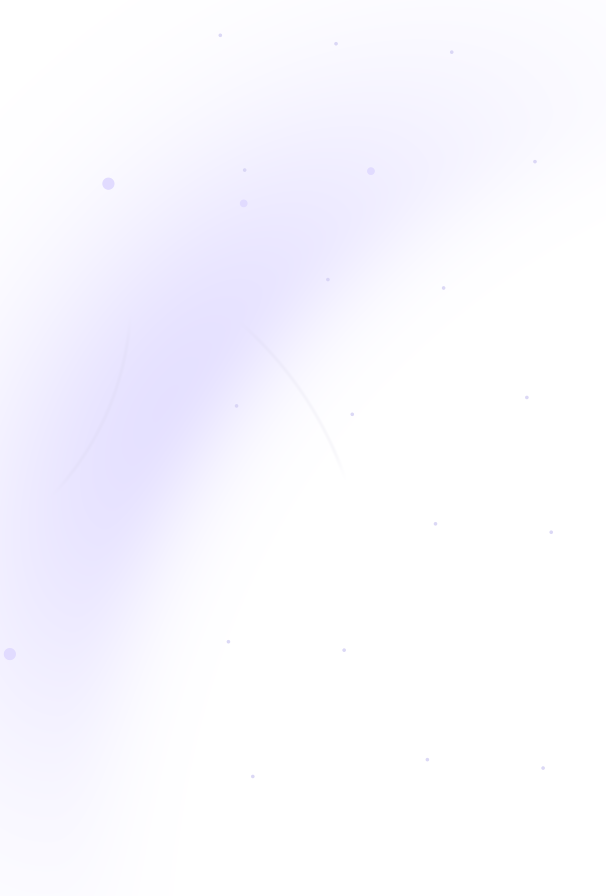
Give the GLSL for this background, as a WebGL 2 fragment shader.

```glsl
#version 300 es
// Soft lavender crescent glow on white with pale dots, fine specks and two faint arcs.
precision highp float;

uniform vec2 u_resolution;
out vec4 outColor;

const vec3 WHITE = vec3(1.0);
const vec3 LAVENDER = vec3(0.898, 0.880, 1.0);
const vec3 DOT_COLOR = vec3(0.882, 0.859, 1.0);
const vec3 SPECK_COLOR = vec3(0.835, 0.820, 0.955);
const vec3 LINE_COLOR = vec3(0.80, 0.79, 0.87);
const int SPECK_COUNT = 17;

// Bell curve with a separate width on each side of zero.
float bell(float x, float widthBelow, float widthAbove) {
    float t = x / (x < 0.0 ? widthBelow : widthAbove);
    return exp(-0.5 * t * t);
}

// Glow around a circular ridge, fading along its angle.
float crescent(vec2 p, vec2 center, float radius, float peakAngle) {
    vec2 v = p - center;
    float across = bell(length(v) - radius, 0.063, 0.122);
    float along = bell(atan(v.y, -v.x) - peakAngle, 0.36, 0.39);
    return across * along;
}

// Smooth-edged disc.
float disc(vec2 p, vec2 center, float radius, float pixel) {
    return 1.0 - smoothstep(-0.6 * pixel, 0.6 * pixel, length(p - center) - radius);
}

// Thin bowed stroke from a to b that fades at both ends.
float bowedLine(vec2 p, vec2 a, vec2 b, float bow, float halfWidth) {
    vec2 chord = b - a;
    float size = length(chord);
    vec2 dir = chord / size;
    vec2 v = p - a;
    float t = dot(v, dir) / size;
    float height = dot(v, vec2(-dir.y, dir.x));
    float slope = 4.0 * bow * (1.0 - 2.0 * t) / size;
    float d = abs(height - 4.0 * bow * t * (1.0 - t)) / sqrt(1.0 + slope * slope);
    float fade = smoothstep(0.0, 0.2, t) * (1.0 - smoothstep(0.8, 1.0, t));
    return (1.0 - smoothstep(0.0, halfWidth, d)) * fade;
}

// Evenly scattered specks, kept mostly to the right side.
float specks(vec2 p, float aspect, float pixel) {
    float cover = 0.0;
    for (int i = 0; i < SPECK_COUNT; i++) {
        float n = float(i) + 1.0;
        vec2 spot = fract(vec2(0.755, 0.570) * n + vec2(0.31, 0.42));
        spot.x = mix(0.32, 0.99, spot.x) * aspect;
        spot.y = mix(0.03, 0.97, spot.y);
        cover = max(cover, disc(p, spot, 0.0020, pixel));
    }
    return cover;
}

void main() {
    vec2 p = gl_FragCoord.xy / u_resolution.y;
    float aspect = u_resolution.x / u_resolution.y;
    float pixel = 1.0 / u_resolution.y;

    // Background glow
    float glow = crescent(p, vec2(0.866, 0.112), 0.809, 0.57);
    vec3 color = mix(WHITE, LAVENDER, glow);

    // Faint arcs
    float lines = bowedLine(p, vec2(0.260, 0.647), vec2(0.388, 0.458), 0.016, 0.0035);
    lines = max(lines, bowedLine(p, vec2(0.146, 0.655), vec2(0.052, 0.440), 0.022, 0.0035));
    color = mix(color, LINE_COLOR, 0.14 * lines);

    // Specks and larger dots
    color = mix(color, SPECK_COLOR, 0.85 * specks(p, aspect, pixel));
    float dots = disc(p, vec2(0.121, 0.795), 0.0068, pixel);
    dots = max(dots, disc(p, vec2(0.272, 0.773), 0.0043, pixel));
    dots = max(dots, disc(p, vec2(0.414, 0.809), 0.0043, pixel));
    dots = max(dots, disc(p, vec2(0.011, 0.270), 0.0068, pixel));
    color = mix(color, DOT_COLOR, dots);

    outColor = vec4(color, 1.0);
}
```
